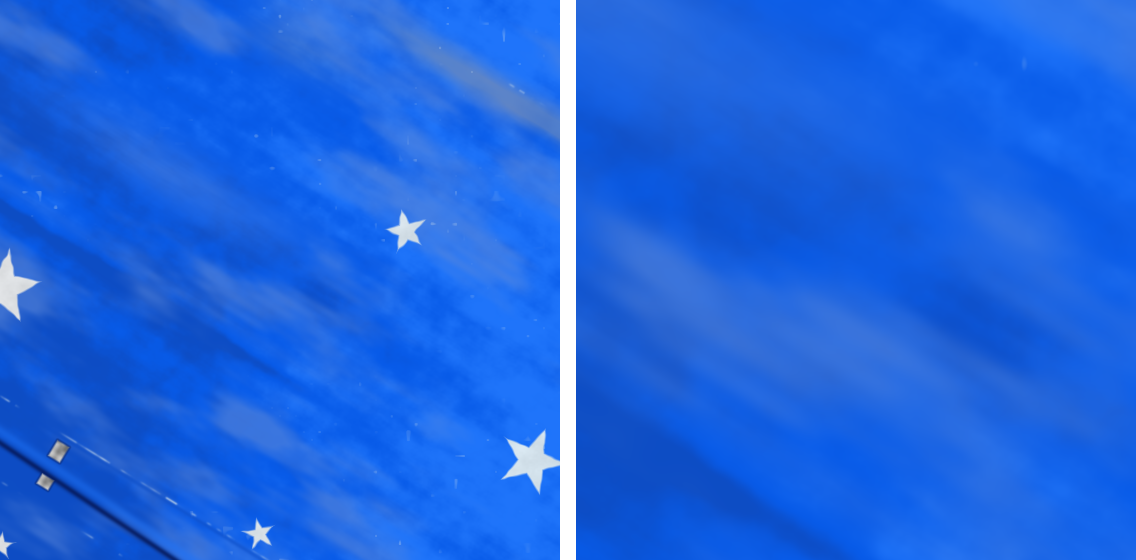
Left: the whole. Right: its middle third, enlarged.
Give the GLSL for this texture, as a Shadertoy shader.

```glsl
#define DEEP_BLUE   vec3(0.05, 0.30, 0.77)
#define MID_BLUE    vec3(0.03, 0.355, 0.91)
#define LIGHT_BLUE  vec3(0.12, 0.455, 0.98)
#define HAZE        vec3(0.36, 0.53, 0.85)
#define STAIN       vec3(0.45, 0.54, 0.70)
#define STAR_WHITE  vec3(0.82, 0.88, 0.92)
#define CLIP_GREY   vec3(0.62, 0.62, 0.62)
#define SEAM_DARK   vec3(0.02, 0.10, 0.36)
#define GRAIN_ANGLE -0.55
#define SOFTNESS    0.0025
#define STAR_WAIST  0.42

float hash(vec2 p) {
    return fract(sin(dot(p, vec2(127.1, 311.7))) * 43758.5453);
}

float noise(vec2 p) {
    vec2 i = floor(p), f = fract(p);
    f = f * f * (3.0 - 2.0 * f);
    return mix(mix(hash(i), hash(i + vec2(1, 0)), f.x),
               mix(hash(i + vec2(0, 1)), hash(i + vec2(1, 1)), f.x), f.y);
}

float fbm(vec2 p) {
    float sum = 0.0, gain = 0.53;
    for (int i = 0; i < 4; i++) {
        sum += gain * noise(p);
        p = p * 2.03 + 17.3;
        gain *= 0.5;
    }
    return sum;
}

// Soft band of given half width around zero
float band(float x, float width) {
    return exp(-x * x / (width * width));
}

float fill(float d) {
    float soft = max(SOFTNESS, 0.7 / iResolution.y);
    return 1.0 - smoothstep(-soft, soft, d);
}

// Five-pointed star folded into one half point
float starDistance(vec2 p, float radius, float turn) {
    const float HALF_POINT = 0.6283185;
    float a = mod(atan(p.y, p.x) - turn + HALF_POINT, 2.0 * HALF_POINT) - HALF_POINT;
    p = length(p) * vec2(cos(a), abs(sin(a)));
    vec2 tip = vec2(radius, 0.0);
    vec2 edge = STAR_WAIST * radius * vec2(cos(HALF_POINT), sin(HALF_POINT)) - tip;
    return dot(p - tip, normalize(vec2(edge.y, -edge.x)));
}

float boxDistance(vec2 p, vec2 halfSize) {
    vec2 d = abs(p) - halfSize;
    return length(max(d, 0.0)) + min(max(d.x, d.y), 0.0);
}

// Broken row of pale stitches along the grain
float stitches(vec2 q, float across) {
    float dash = smoothstep(0.35, 0.75, noise(vec2(q.x * 95.0, across * 50.0)));
    float wear = smoothstep(0.35, 0.75, noise(vec2(q.x * 14.0, across * 90.0)));
    return band(q.y - across, 0.0022) * dash * wear;
}

// Painted cloth: q.x runs along the grain, q.y across it
vec3 cloth(vec2 uv, vec2 q) {
    float broad = fbm(q * vec2(3.0, 7.0) + 4.0);
    float streak = fbm(q * vec2(7.0, 34.0) + 9.0);
    float mottle = fbm(uv * 36.0);
    float tone = 0.5 + 0.55 * (uv.x - 0.5) + 1.0 * (broad - 0.5)
               + 0.35 * (streak - 0.5) + 0.35 * (mottle - 0.5);
    tone -= 0.40 * band(q.y - 0.54, 0.011) * smoothstep(0.42, 0.25, q.x);
    tone -= 0.2 * smoothstep(0.30, 0.12, q.y);

    vec3 col = mix(DEEP_BLUE, MID_BLUE, smoothstep(0.0, 0.5, tone));
    col = mix(col, LIGHT_BLUE, smoothstep(0.45, 0.95, tone));

    // Worn haze and brownish stains
    float haze = smoothstep(0.46, 0.8, fbm(q * vec2(4.0, 11.0) + 31.0));
    haze += 0.65 * band(q.y - 0.75, 0.05) * band(q.x + 0.10, 0.25) * (0.4 + streak);
    haze += 0.40 * band(q.y - 0.575, 0.012) * smoothstep(0.4, 0.2, q.x) * streak;
    col = mix(col, HAZE, clamp(0.65 * haze, 0.0, 0.6));
    float stain = band(q.y - 1.175, 0.026) * smoothstep(-0.05, 0.3, q.x);
    stain += 0.6 * band(q.y - 1.06, 0.045) * band(q.x + 0.03, 0.10);
    col = mix(col, STAIN, clamp(stain * (0.2 + 0.8 * streak), 0.0, 0.6));

    // Faint pale flecks
    float fleck = smoothstep(0.90, 0.99, noise(uv * 70.0 + 5.0)) * smoothstep(0.5, 0.7, broad);
    return mix(col, STAR_WHITE, 0.3 * fleck);
}

void mainImage(out vec4 fragColor, in vec2 fragCoord) {
    vec2 uv = fragCoord / iResolution.y;
    vec2 along = vec2(cos(GRAIN_ANGLE), sin(GRAIN_ANGLE));
    vec2 q = vec2(dot(uv, along), dot(uv, vec2(-along.y, along.x)));
    vec3 col = cloth(uv, q);

    // Seam with a lit lip, and stitched hems
    float seam = q.y - 0.172 + 0.04 * (q.x - 0.05);
    col = mix(col, LIGHT_BLUE, 0.45 * band(seam - 0.018, 0.009));
    col = mix(col, SEAM_DARK, 0.85 * band(seam, 0.0055));
    col = mix(col, DEEP_BLUE, 0.5 * band(q.y - 0.245, 0.004));
    float thread = stitches(q, 0.250) + 0.6 * stitches(q, 0.120) + 0.5 * stitches(q, 1.200);
    col = mix(col, STAR_WHITE, 0.65 * min(thread, 1.0));

    // Metal clips across the seam
    for (int i = 0; i < 2; i++) {
        float k = float(i);
        vec2 p = q - vec2(-0.012 + 0.008 * k, 0.220 - 0.059 * k);
        float d = boxDistance(p, vec2(0.012, 0.016 - 0.006 * k));
        col = mix(col, SEAM_DARK, 0.5 * fill(d - 0.003));
        col = mix(col, CLIP_GREY * (0.7 + 0.6 * noise(p * 110.0 + 3.0)), fill(d));
    }

    // Stars: centre, radius, turn
    vec4 stars[5] = vec4[5](
        vec4(0.725, 0.587, 0.038, 0.53), vec4(0.006, 0.487, 0.067, 0.15),
        vec4(0.950, 0.177, 0.060, 1.17), vec4(0.463, 0.047, 0.028, 0.50),
        vec4(0.002, 0.026, 0.023, 0.20));
    for (int i = 0; i < 5; i++) {
        float d = starDistance(uv - stars[i].xy, stars[i].z, stars[i].w);
        d += 0.003 * (noise(uv * 90.0) - 0.5);
        vec3 paint = STAR_WHITE + 0.10 * (fbm(uv * 45.0) - 0.5);
        paint += vec3(0.05, 0.0, -0.03) * (1.0 - uv.x);
        col = mix(col, paint, fill(d));
    }

    fragColor = vec4(clamp(col, 0.0, 1.0), 1.0);
}
```
